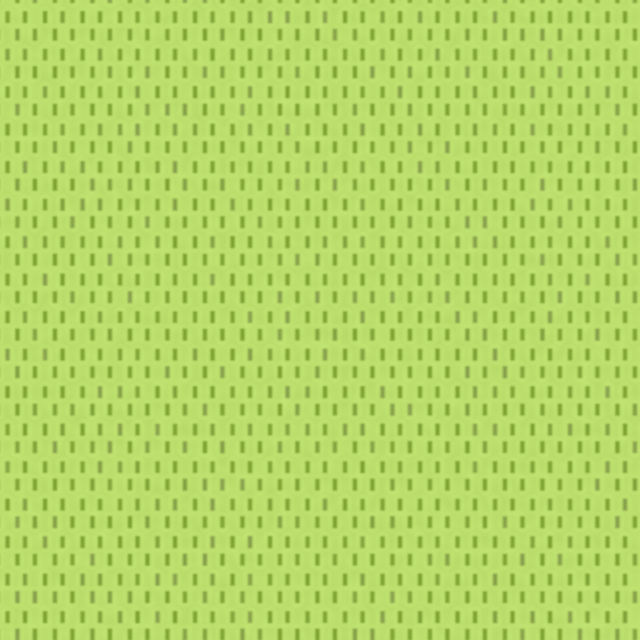
A Shadertoy shader for this pattern:

```glsl
// Light green mesh fabric: short upright olive dashes in staggered rows.
// Each square tile holds four soft rounded dashes, slightly unevenly spaced;
// a hash varies every dash and gradient noise faintly mottles the ground.

const float TILES = 17.067;                  // tiles across the canvas
const vec2 HALF_SIZE = vec2(0.054, 0.152);   // dash half extents, in tiles
const float CORNER = 0.035;                  // dash corner radius
const float SOFTNESS = 0.052;                // half width of the blurred edge
const vec2 COLUMNS = vec2(0.202, 0.668);     // dash columns of the upper row
const float ROW_SHIFT = 0.263;               // sideways shift of the lower row
const vec2 ROWS = vec2(0.457, 0.925);        // row heights, measured downward
const vec3 GROUND = vec3(0.730, 0.865, 0.420);
const vec3 DASH = vec3(0.490, 0.635, 0.195);
const vec3 GREYED = vec3(0.530, 0.625, 0.300);
const float HALO = 0.014;                    // lighter rim around each dash
const float MOTTLE = 0.022;                  // strength of the ground noise

float hash(vec2 p) {
    vec3 q = fract(vec3(p.xyx) * 0.1031);
    q += dot(q, q.yzx + 33.33);
    return fract((q.x + q.y) * q.z);
}

vec2 gradient(vec2 cell) {
    float angle = 6.2832 * hash(cell);
    return vec2(cos(angle), sin(angle));
}

float gradientNoise(vec2 p) {
    vec2 i = floor(p), f = fract(p);
    vec2 u = f * f * f * (f * (f * 6.0 - 15.0) + 10.0);
    vec2 e = vec2(0.0, 1.0);
    float a = dot(gradient(i), f);
    float b = dot(gradient(i + e.yx), f - e.yx);
    float c = dot(gradient(i + e.xy), f - e.xy);
    float d = dot(gradient(i + e.yy), f - e.yy);
    return mix(mix(a, b, u.x), mix(c, d, u.x), u.y);
}

float roundedBox(vec2 p, vec2 halfSize, float radius) {
    vec2 q = abs(p) - halfSize + radius;
    return length(max(q, 0.0)) + min(max(q.x, q.y), 0.0) - radius;
}

void mainImage(out vec4 fragColor, in vec2 fragCoord) {
    // Tile space, counted from the upper left corner
    vec2 uv = fragCoord / iResolution.y;
    vec2 p = vec2(uv.x, 1.0 - uv.y) * TILES;
    float edge = max(SOFTNESS, 0.75 * TILES / iResolution.y);

    // Ground with faint mottling
    vec3 color = GROUND + MOTTLE * gradientNoise(p * 3.1 + 7.0);

    // Two staggered rows of two dashes per tile
    for (int row = 0; row < 2; row++) {
        for (int col = 0; col < 2; col++) {
            vec2 center = vec2(COLUMNS[col] + float(row) * ROW_SHIFT, ROWS[row]);
            vec2 local = p - center + 0.5;
            vec2 id = floor(local) * 2.0 + vec2(col, row) + 50.0;
            float tone = hash(id);
            float wear = hash(id + 71.0);

            vec2 size = HALF_SIZE * vec2(1.0, 0.97 + 0.06 * wear);
            float dist = roundedBox(fract(local) - 0.5, size, CORNER);
            float cover = 1.0 - smoothstep(-edge, edge, dist);

            float rim = (dist - 0.09) / 0.04;
            color += HALO * exp(-rim * rim);
            vec3 ink = mix(DASH, GREYED, smoothstep(0.6, 1.0, tone));
            color = mix(color, ink, cover * (0.92 + 0.08 * wear));
        }
    }
    fragColor = vec4(color, 1.0);
}
```
